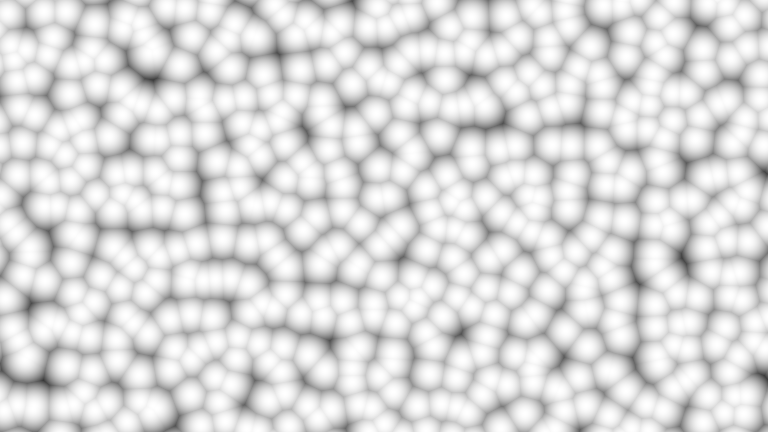
A Shadertoy shader for this pattern:

```glsl
vec2 hash2(vec2 cell)
{
    vec3 p = fract(cell.xyx * vec3(0.1031, 0.1030, 0.0973));
    p += dot(p, p.yzx + 33.33);
    return fract((p.xx + p.yz) * p.zy);
}

// Squared distance to the nearest scattered cell centre
float nearestSquared(vec2 pos)
{
    vec2 cell = floor(pos), local = fract(pos);
    float nearest = 4.0;
    for (int y = -1; y <= 1; y++)
    for (int x = -1; x <= 1; x++)
    {
        vec2 offset = vec2(x, y);
        vec2 toCentre = offset + hash2(cell + offset + 57.0) - local;
        nearest = min(nearest, dot(toCentre, toCentre));
    }
    return nearest;
}

void mainImage(out vec4 fragColor, in vec2 fragCoord)
{
    // Seventeen rows of cells fill the canvas height
    vec2 pos = fragCoord / iResolution.y * 17.0;

    // Round white domes falling off to dark gaps
    float dome = 1.0 - 0.66 * nearestSquared(pos);
    fragColor = vec4(vec3(clamp(dome, 0.0, 1.0)), 1.0);
}
```
